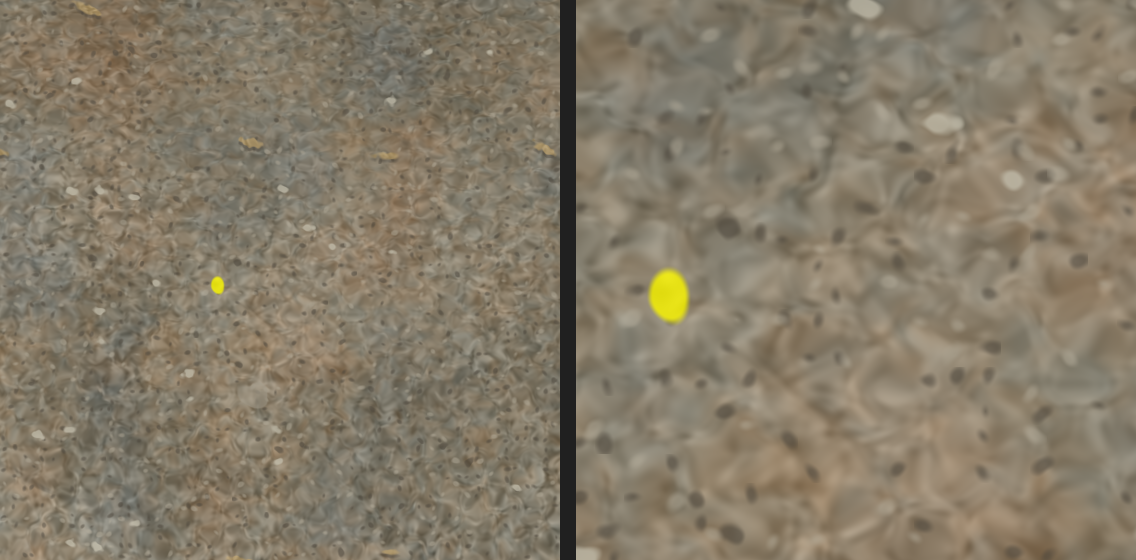
Left, the full canvas; right, a detail of the centre.
Write a WebGL 2 fragment shader that draws this texture.

```glsl
#version 300 es
precision highp float;

uniform vec2 u_resolution;
out vec4 outColor;

// Colours
const vec3 BASE_COLOR = vec3(0.505, 0.473, 0.403);
const vec3 WARM_SHIFT = vec3(0.040, -0.004, -0.026);
const vec3 COOL_SHIFT = vec3(-0.028, -0.004, 0.030);
const vec3 STAIN_COLOR = vec3(0.60, 0.49, 0.36);
const vec3 PIT_COLOR = vec3(0.30, 0.275, 0.235);
const vec3 CHIP_COLOR = vec3(0.70, 0.67, 0.60);
const vec3 PEBBLE_COLOR = vec3(0.76, 0.74, 0.67);
const vec3 LEAF_COLOR = vec3(0.69, 0.59, 0.40);
const vec3 PLATE_COLOR = vec3(0.615, 0.585, 0.52);
const vec3 PETAL_COLOR = vec3(0.88, 0.86, 0.06);

// Sizes and strengths, in canvas units
const float GRAIN_FREQ = 78.0;
const float COARSE_GRAIN = 0.155;
const float FINE_GRAIN = 0.115;
const float TONE_CONTRAST = 0.13;
const float EDGE = 0.0022;
const vec2 PETAL_POS = vec2(0.389, 0.490);
const vec2 PLATE_POS = vec2(0.452, 0.292);

uint mixBits(uint v) {
  v = v * 747796405u + 2891336453u;
  v = ((v >> ((v >> 28u) + 4u)) ^ v) * 277803737u;
  return (v >> 22u) ^ v;
}

float hash(vec2 cell, float seed) {
  uvec2 c = uvec2(ivec2(cell) + 4096);
  return float(mixBits(c.x + mixBits(c.y + mixBits(uint(seed)))) >> 8u) / 16777216.0;
}

float noise(vec2 p, float seed) {
  vec2 i = floor(p), f = fract(p);
  vec2 u = f * f * (3.0 - 2.0 * f);
  float low = mix(hash(i, seed), hash(i + vec2(1, 0), seed), u.x);
  float high = mix(hash(i + vec2(0, 1), seed), hash(i + vec2(1, 1), seed), u.x);
  return mix(low, high, u.y);
}

float fbm(vec2 p, float seed) {
  float sum = 0.0, amp = 0.5;
  for (int i = 0; i < 4; i++) {
    sum += amp * noise(p, seed + float(i));
    p = mat2(1.6, 1.2, -1.2, 1.6) * p;
    amp *= 0.5;
  }
  return sum / 0.9375;
}

// Soft mask of an ellipse with a ragged rim
float blob(vec2 d, vec2 radii, float angle, float ragged) {
  float c = cos(angle), s = sin(angle);
  vec2 q = vec2(c * d.x + s * d.y, c * d.y - s * d.x) / radii;
  float rim = (length(q) - 1.0 + ragged) * min(radii.x, radii.y);
  return 1.0 - smoothstep(-EDGE, EDGE, rim);
}

// One randomly kept, turned and sized blob per cell
float scatter(vec2 p, float cells, float density, vec2 radii, float tilt, float spread, float seed) {
  vec2 cell = floor(p * cells);
  vec2 jitter = vec2(hash(cell, seed), hash(cell, seed + 1.0));
  vec2 center = (cell + 0.3 + 0.4 * jitter) / cells;
  float size = mix(0.55, 1.1, hash(cell, seed + 2.0));
  float angle = tilt + spread * (hash(cell, seed + 3.0) - 0.5);
  float ragged = 0.9 * (noise(p * 130.0, seed) - 0.5);
  float keep = step(hash(cell, seed + 4.0), density);
  return keep * blob(p - center, radii * size, angle, ragged);
}

void main() {
  vec2 p = gl_FragCoord.xy / u_resolution.y;

  // Broad tone, worn pale centre and drifting tint
  float tone = fbm(p * 4.5, 10.0) - 0.5;
  float worn = exp(-10.0 * dot(p - vec2(0.47, 0.56), p - vec2(0.47, 0.56)));
  float tint = fbm(p * 6.0 + 3.7, 20.0) - 0.5;
  vec3 color = BASE_COLOR + TONE_CONTRAST * tone + 0.035 * worn - 0.025 * p.y;
  color += WARM_SHIFT * max(tint, 0.0) * 3.0 + COOL_SHIFT * max(-tint, 0.0) * 2.6;
  color = mix(color, STAIN_COLOR, 0.35 * smoothstep(0.62, 0.82, fbm(p * 8.0, 30.0)));

  // Grain, flatter and finer toward the far side
  vec2 g = vec2(p.x, p.y * (0.85 + 0.3 * p.y)) * GRAIN_FREQ;
  g += 1.2 * (vec2(noise(g * 0.6, 40.0), noise(g * 0.6, 41.0)) - 0.5);
  float strength = mix(1.1, 0.8, p.y) * mix(0.7, 1.3, noise(p * 9.0, 42.0));
  float coarse = noise(mat2(0.9, 0.35, -0.35, 0.9) * g, 43.0) - 0.5;
  float fine = noise(mat2(1.5, -1.1, 1.1, 1.5) * g, 44.0) - 0.5;
  color += strength * (COARSE_GRAIN * coarse + FINE_GRAIN * fine);
  color += 0.05 * (noise(g * 0.8, 45.0) - 0.5) * vec3(0.7, -0.1, -0.7);

  // Pits and pale chips
  float pits = scatter(p, 58.0, 0.22, vec2(0.0048, 0.0032), 0.9, 3.0, 50.0);
  pits = max(pits, scatter(p + 0.37, 27.0, 0.07, vec2(0.008, 0.005), 0.5, 3.0, 60.0));
  float chips = scatter(p + 0.11, 47.0, 0.20, vec2(0.0055, 0.0036), 0.2, 2.4, 70.0);
  float pebbles = scatter(p + 0.53, 19.0, 0.08, vec2(0.0105, 0.0065), -0.1, 1.2, 80.0);
  color = mix(color, PIT_COLOR, 0.55 * pits);
  color = mix(color, CHIP_COLOR, 0.5 * chips);
  color = mix(color, PEBBLE_COLOR, 0.75 * pebbles);

  // Dry leaf scraps with a shadow beneath
  vec2 leafPos = p + vec2(0.07, 0.21);
  float shadow = scatter(leafPos + vec2(0.0, 0.006), 7.0, 0.13, vec2(0.023, 0.0075), -0.4, 0.8, 90.0);
  float leaf = scatter(leafPos, 7.0, 0.13, vec2(0.023, 0.0075), -0.4, 0.8, 90.0);
  color = mix(color, PIT_COLOR, 0.5 * shadow);
  color = mix(color, LEAF_COLOR + 0.15 * fine, 0.8 * leaf);

  // Faint crack with a lighter slab below it
  float crackLine = 0.165 - 0.42 * p.x + 0.035 * (noise(p * 17.0, 100.0) - 0.5);
  float side = p.y - crackLine;
  float reach = 1.0 - smoothstep(0.20, 0.32, p.x);
  color += 0.03 * reach * (1.0 - smoothstep(-0.01, 0.0, side));
  float crack = 1.0 - smoothstep(0.001, 0.006, abs(side));
  color = mix(color, PIT_COLOR, 0.45 * reach * crack * noise(p * 40.0, 101.0));

  // Flat pale stone and a single bright petal
  float ragged = 0.8 * (noise(p * 45.0, 110.0) - 0.5);
  float plate = blob(p - PLATE_POS, vec2(0.033, 0.023), -0.8, ragged);
  color = mix(color, PLATE_COLOR + 0.07 * coarse, 0.7 * plate);
  float petal = blob(p - PETAL_POS, vec2(0.0105, 0.0145), 0.1, 0.5 * ragged);
  color = mix(color, PETAL_COLOR + 0.1 * coarse, petal);

  outColor = vec4(clamp(color, 0.0, 1.0), 1.0);
}
```
